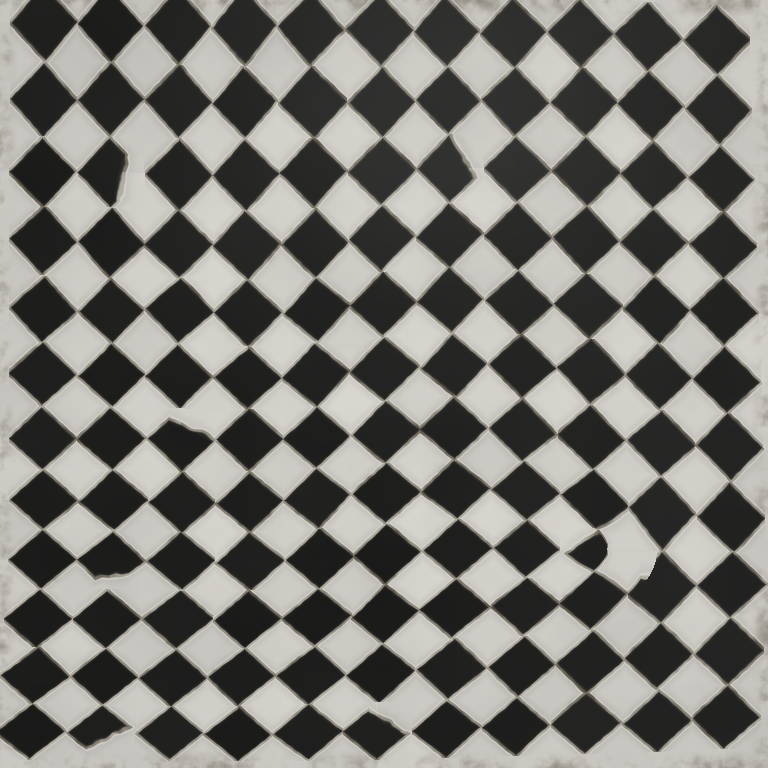
Give the GLSL for this pattern, as a Shadertoy shader.

```glsl
// Worn floor of black and white diamond tiles, with one tile row ending at a broken spot
#define COLUMNS 11.0
#define ROWS 12.0
#define FAULT vec2(0.79, 0.285)
#define HALF_TILE 0.487
#define GROUT_WIDTH 0.0031
#define JITTER 0.028
#define BREAK_CHANCE 0.025
#define WEAR 0.85
#define WHITE_TILE vec3(0.825, 0.815, 0.792)
#define BLACK_TILE vec3(0.112, 0.112, 0.109)
#define GRIME vec3(0.33, 0.30, 0.25)

const float TAU = 6.2831853;
const float CELLS_PER_UNIT = 16.2; // slope of the diamond distance in cell space

vec2 hash2(vec2 p) {
    vec3 q = fract(vec3(p.xyx) * vec3(0.1031, 0.1030, 0.0973));
    q += dot(q, q.yzx + 33.33);
    return fract((q.xx + q.yz) * q.zy);
}

// Gradient noise, about -0.7 to 0.7
float noise(vec2 p) {
    vec2 i = floor(p), f = p - i;
    vec2 u = f * f * f * (f * (f * 6.0 - 15.0) + 10.0);
    vec4 n;
    for (int k = 0; k < 4; k++) {
        vec2 corner = vec2(k & 1, k >> 1);
        float angle = TAU * hash2(i + corner + 71.0).x;
        n[k] = dot(vec2(cos(angle), sin(angle)), f - corner);
    }
    return mix(mix(n.x, n.y, u.x), mix(n.z, n.w, u.x), u.y);
}

float fbm(vec2 p) {
    float sum = 0.0, gain = 0.6;
    for (int k = 0; k < 4; k++) {
        sum += gain * noise(p);
        p = p * 2.03 + 17.0;
        gain *= 0.5;
    }
    return sum;
}

// Column and row coordinates; whole numbers are black tile centres
vec2 lattice(vec2 uv) {
    float left = 0.038 + 0.018 * smoothstep(0.0, 0.3, uv.y);
    float column = (uv.x - left) / (0.0907 - 0.0032 * uv.y);
    float bulge = 1.3 * (1.0 - smoothstep(0.3, 0.65, uv.x));
    float row = -1.09 + 0.13 * uv.x + 12.5 * uv.y - 0.75 * uv.y * uv.y;
    row += bulge * uv.y * (1.0 - uv.y);
    // The phase winds once around the fault, so one row ends there
    vec2 d = uv - FAULT;
    row += 0.5 - atan(-d.y, -d.x) / TAU;
    return vec2(column, row);
}

// Number the rows right of the fault without the missing one
vec2 tileId(vec2 id, vec2 uv) {
    if (id.x > 8.6 && uv.y > FAULT.y) id.y -= 1.0;
    return id;
}

// Signed distance to a black tile's edge, positive inside
float blackTile(vec2 f, vec2 id, vec2 uv) {
    float lastRow = id.x > 8.6 ? ROWS - 2.0 : ROWS - 1.0;
    if (min(id.x, id.y) < -0.5 || id.x > COLUMNS - 0.5 || id.y > lastRow + 0.5) return -1.0;
    vec2 rnd = hash2(id + 5.0) - 0.5, rnd2 = hash2(id + 43.0);
    float turn = 0.07 * (rnd2.x - 0.5);
    f = f + JITTER * rnd + turn * vec2(-f.y, f.x);
    float d = HALF_TILE + 0.012 * (rnd2.y - 0.5) - abs(f.x) - abs(f.y);
    // Snapped tiles, more likely near the fault
    float chance = BREAK_CHANCE + 0.6 * exp(-300.0 * dot(uv - FAULT, uv - FAULT));
    if (hash2(id + 91.0).x < chance) {
        float angle = TAU * rnd2.y;
        float ragged = 0.05 * noise(uv * 70.0);
        d = min(d, dot(f, vec2(cos(angle), sin(angle))) + 0.1 + 0.15 * rnd2.x + ragged);
    }
    return d / CELLS_PER_UNIT;
}

void mainImage(out vec4 fragColor, in vec2 fragCoord) {
    vec2 uv = fragCoord / iResolution.xy;
    float aa = 0.8 / min(iResolution.x, iResolution.y);

    // Tile cells
    vec2 cell = lattice(uv) + 0.045 * vec2(noise(uv * 7.0), noise(uv * 7.0 + 31.0));
    vec2 blackId = tileId(round(cell), uv);
    vec2 whiteId = tileId(floor(cell) + 0.5, uv);
    vec2 f = cell - round(cell);
    float d = blackTile(f, blackId, uv) + 0.0011 * noise(uv * 95.0);

    // Wear masks
    float stain = fbm(uv * 9.0);
    float speck = fbm(uv * 60.0);
    float dirt = smoothstep(-0.05, 0.4, fbm(uv * 17.0 + 8.0) + 0.12 * speck + 0.06 * uv.x);
    float rim = min(min(uv.x, 1.0 - uv.x), min(uv.y, 1.0 - uv.y));

    // White glaze and plaster border
    vec3 white = WHITE_TILE * (1.0 + 0.05 * (hash2(whiteId * 2.0).x - 0.65) + 0.05 * stain);
    white *= 1.0 - 0.05 * smoothstep(0.25, 0.75, distance(uv, vec2(0.55, 0.5)));
    white *= 1.0 - 0.06 * smoothstep(-0.016, -0.003, d);
    white = mix(white, GRIME, WEAR * 0.6 * smoothstep(0.025, 0.0, rim) * smoothstep(-0.15, 0.5, stain + 0.5 * speck));
    white = mix(white, GRIME, WEAR * 0.4 * dirt * smoothstep(-0.008, -0.002, d) * smoothstep(0.0, 0.35, speck));

    // Black glaze with a soft sheen near the top
    vec2 toSheen = uv - vec2(0.55, 0.88);
    float sheen = exp(-11.0 * dot(toSheen, toSheen));
    vec3 black = BLACK_TILE + 0.075 * sheen + 0.025 * smoothstep(0.4, 0.9, uv.x);
    black += 0.02 * (hash2(blackId + 13.0).y - 0.5) + 0.012 * stain;
    black += 0.06 * smoothstep(0.0035, 0.0, d);

    // Grout: pale lips crossed by a dirty seam
    float facing = 0.5 + 0.5 * sign(f.x) * sign(f.y);
    vec3 grout = mix(vec3(0.79, 0.775, 0.73), GRIME, clamp(0.22 + 0.25 * facing + 0.55 * WEAR * dirt, 0.0, 0.9));
    float lip = smoothstep(0.0018, 0.0, abs(d + GROUT_WIDTH + 0.001));
    white = mix(white, vec3(0.87, 0.86, 0.83), 0.55 * lip);
    vec3 color = mix(white, grout, smoothstep(-aa, aa, d + GROUT_WIDTH));
    color = mix(color, black, smoothstep(-aa, aa, d));

    fragColor = vec4(clamp(color, 0.0, 1.0), 1.0);
}
```
